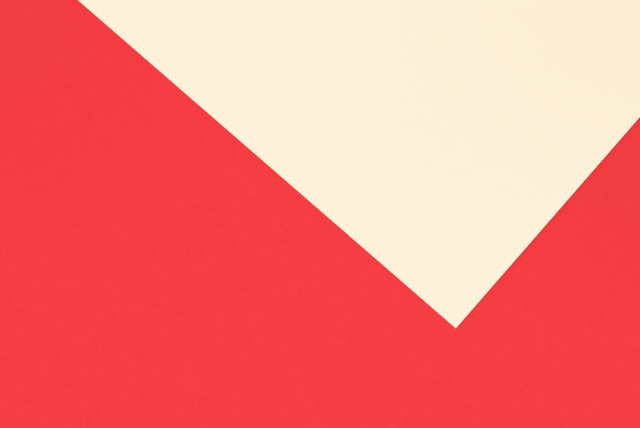
Write a WebGL 2 fragment shader that draws this background.

```glsl
#version 300 es
precision highp float;
// Two sheets of paper: a cream corner pointing down over a red ground.
// The corner is the intersection of two half planes; soft gradients,
// a thin contact shadow and value noise give the paper its surface.

#define ASPECT 1.5
#define LEFT_TOP vec2(0.1816, 1.0)
#define TIP vec2(1.0684, 0.2324)
#define RIGHT_END vec2(1.5, 0.7266)
#define RED vec3(0.965, 0.240, 0.262)
#define CREAM vec3(0.992, 0.945, 0.850)
#define GRAIN_SCALE 170.0
#define RED_GRAIN 0.022
#define CREAM_GRAIN 0.005
#define SHADOW_WIDTH 0.004
#define SHADOW_DEPTH 0.07

uniform vec2 u_resolution;
out vec4 fragColor;

float hash(vec2 p) {
    return fract(sin(dot(p, vec2(127.1, 311.7))) * 43758.5453);
}

float valueNoise(vec2 p) {
    vec2 cell = floor(p);
    vec2 f = fract(p);
    f = f * f * (3.0 - 2.0 * f);
    float low = mix(hash(cell), hash(cell + vec2(1.0, 0.0)), f.x);
    float high = mix(hash(cell + vec2(0.0, 1.0)), hash(cell + 1.0), f.x);
    return mix(low, high, f.y);
}

// Fine fibres plus broader mottling, centred on zero
float paperGrain(vec2 p) {
    float sum = 0.0;
    float weight = 0.5;
    for (int i = 0; i < 3; i++) {
        sum += weight * (valueNoise(p) - 0.5);
        p = p * 0.47 + 17.3;
        weight *= 0.6;
    }
    return sum;
}

// Signed distance to the line a-b, positive on its left side
float lineSide(vec2 p, vec2 a, vec2 b) {
    vec2 along = normalize(b - a);
    vec2 q = p - a;
    return along.x * q.y - along.y * q.x;
}

void main() {
    vec2 uv = gl_FragCoord.xy / u_resolution;
    vec2 p = uv * vec2(ASPECT, 1.0);
    float pixel = 1.0 / u_resolution.y;
    float grain = paperGrain(p * GRAIN_SCALE);

    // Cream corner, positive inside
    float leftSide = lineSide(p, LEFT_TOP, TIP);
    float rightSide = lineSide(p, TIP, RIGHT_END);
    float inside = min(leftSide, rightSide);

    // Red ground, slightly dimmer toward the upper left and right
    float dimLeft = smoothstep(0.5, 0.0, uv.x) * smoothstep(0.2, 1.0, uv.y);
    float dimRight = smoothstep(0.75, 1.0, uv.x) * smoothstep(0.1, 0.7, uv.y);
    vec3 ground = RED * (1.0 - 0.018 * dimLeft - 0.022 * dimRight);
    ground += RED_GRAIN * grain * vec3(0.7, 1.0, 1.0);

    // Contact shadow below the right edge
    float shadow = exp(-max(-rightSide, 0.0) / SHADOW_WIDTH);
    ground *= 1.0 - SHADOW_DEPTH * shadow * step(0.0, leftSide);

    // Cream sheet, warmer toward the upper right
    float warm = smoothstep(0.5, 1.0, uv.x) * smoothstep(0.4, 1.0, uv.y);
    vec3 sheet = CREAM - warm * vec3(0.008, 0.014, 0.020);
    sheet += CREAM_GRAIN * grain;

    float cover = smoothstep(-0.7 * pixel, 0.7 * pixel, inside);
    fragColor = vec4(mix(ground, sheet, cover), 1.0);
}
```
